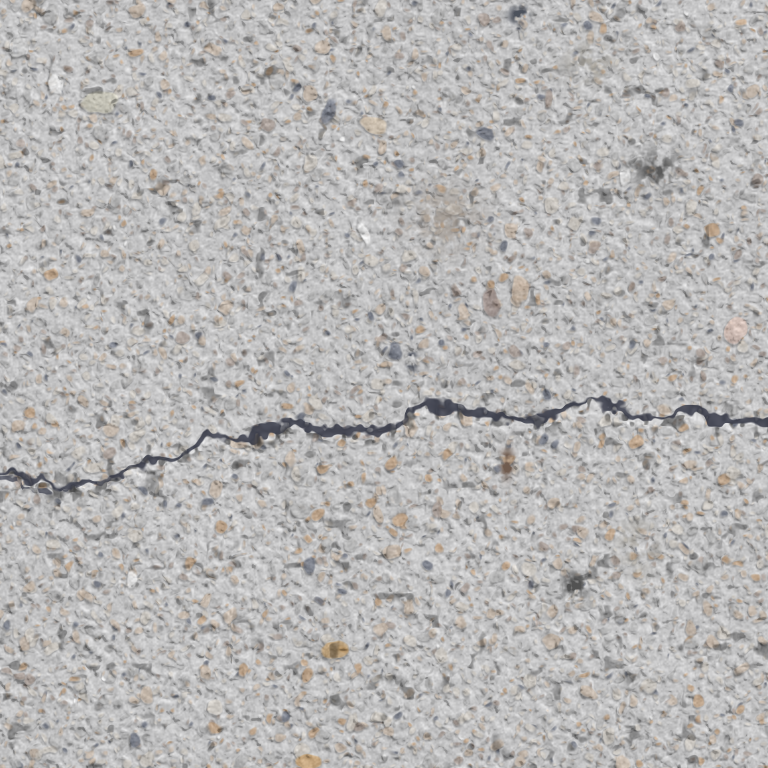
Give the GLSL for this texture, as a three.js fragment shader.

```glsl
varying vec2 vUv;

float hash(vec2 p) {
  return fract(sin(dot(p, vec2(127.1, 311.7))) * 43758.5453);
}

float noise(vec2 p) {
  vec2 i = floor(p), f = fract(p);
  f = f * f * (3.0 - 2.0 * f);
  return mix(mix(hash(i), hash(i + vec2(1.0, 0.0)), f.x),
             mix(hash(i + vec2(0.0, 1.0)), hash(i + 1.0), f.x), f.y);
}

float grit(vec2 p) {
  return 0.5 * noise(p * 85.0) + 0.32 * noise(p * 165.0 + 7.0) + 0.18 * noise(p * 320.0 + 19.0);
}

// Coverage of a rotated, slightly squared ellipse
float ellipse(vec2 p, vec2 radius, float angle, float soft) {
  float c = cos(angle), s = sin(angle);
  vec2 q = abs(vec2(c * p.x + s * p.y, c * p.y - s * p.x)) / radius;
  float d = pow(pow(q.x, 2.4) + pow(q.y, 2.4), 1.0 / 2.4) - 1.0;
  return 1.0 - smoothstep(-soft, soft, d * min(radius.x, radius.y));
}

vec3 stoneColor(float pick, float warmth) {
  vec3 c = mix(vec3(0.71), vec3(0.81, 0.79, 0.76), step(0.28, pick));
  c = mix(c, vec3(0.77, 0.71, 0.65), step(0.58 - warmth, pick));
  c = mix(c, vec3(0.64, 0.59, 0.56), step(0.78, pick));
  c = mix(c, vec3(0.74, 0.62, 0.50), step(0.89 - warmth * 0.3, pick));
  c = mix(c, vec3(0.42, 0.44, 0.49), step(0.93, pick));
  return mix(c, vec3(0.94), step(0.985, pick));
}

void stone(inout vec3 col, vec2 p, vec2 radius, float angle, vec3 tint) {
  float shade = ellipse(p + vec2(0.001, 0.002), radius * 1.08, angle, 0.002);
  float body = ellipse(p, radius, angle, 0.0015);
  col *= 1.0 - 0.22 * shade * (1.0 - body);
  col = mix(col, tint * (0.98 + 3.0 * p.y), body * 0.8);
}

// Jittered grid of pebbles
void scatter(inout vec3 col, vec2 p, float cells, float density, float warmth) {
  for (int k = 0; k < 9; k++) {
    vec2 id = floor(p * cells) + vec2(mod(float(k), 3.0), floor(float(k) / 3.0)) - 1.0;
    vec2 seed = id + cells * 3.7;
    if (hash(seed) > density) continue;
    vec2 center = (id + vec2(hash(seed + 11.3), hash(seed + 23.9))) / cells;
    float size = mix(0.15, 0.34, hash(seed + 31.1)) / cells;
    vec2 radius = size * vec2(1.15, mix(0.55, 1.0, hash(seed + 47.7)));
    stone(col, p - center, radius, 6.28 * hash(seed + 59.2), stoneColor(hash(seed + 71.4), warmth));
  }
}

void stain(inout vec3 col, vec2 p, vec2 radius, vec3 tint, float strength) {
  vec2 q = p / radius;
  float blotch = exp(-dot(q, q)) * smoothstep(0.3, 0.65, grit(vUv + 3.0));
  col = mix(col, tint, min(blotch * strength, 1.0));
}

float bend(float x, float start, float end, float rise) {
  return rise * smoothstep(start, end, x);
}

float crackHeight(float x) {
  float y = 0.388 + bend(x, 0.0, 0.08, -0.020) + bend(x, 0.10, 0.21, 0.030);
  y += bend(x, 0.21, 0.28, 0.034) + bend(x, 0.32, 0.38, 0.018) + bend(x, 0.38, 0.42, -0.013);
  y += bend(x, 0.49, 0.555, 0.033) + bend(x, 0.57, 0.69, -0.020) + bend(x, 0.70, 0.752, 0.026);
  return y + bend(x, 0.77, 0.86, -0.022) + bend(x, 0.86, 0.893, 0.012) + bend(x, 0.90, 0.935, -0.014);
}

void main() {
  vec2 uv = vUv;
  vec2 p = uv + 0.005 * (vec2(noise(uv * 95.0), noise(uv * 95.0 + 40.0)) - 0.5);
  float gap = uv.y - crackHeight(uv.x);
  float below = smoothstep(0.02, -0.08, gap);

  // Cement and embedded pebbles
  vec3 col = vec3(0.770, 0.770, 0.773) + 0.03 * (noise(uv * 7.0) - 0.5);
  scatter(col, p, 110.0, 0.50, 0.0);
  scatter(col, p, 62.0, 0.42, 0.08 * below);
  scatter(col, p, 36.0, 0.25 + 0.12 * below, 0.12 * below);

  // Larger single stones
  stone(col, p - vec2(0.130, 0.867), vec2(0.023, 0.014), 0.1, vec3(0.79, 0.78, 0.72));
  stone(col, p - vec2(0.024, 0.938), vec2(0.013, 0.012), 0.0, vec3(0.81));
  stone(col, p - vec2(0.073, 0.890), vec2(0.009, 0.013), 0.2, vec3(0.93));
  stone(col, p - vec2(0.488, 0.837), vec2(0.017, 0.011), -0.3, vec3(0.79, 0.73, 0.65));
  stone(col, p - vec2(0.429, 0.855), vec2(0.008, 0.016), -0.3, vec3(0.45, 0.47, 0.52));
  stone(col, p - vec2(0.640, 0.606), vec2(0.010, 0.017), 0.3, vec3(0.61, 0.55, 0.53));
  stone(col, p - vec2(0.677, 0.623), vec2(0.011, 0.017), -0.1, vec3(0.78, 0.71, 0.64));
  stone(col, p - vec2(0.958, 0.570), vec2(0.014, 0.017), -0.5, vec3(0.84, 0.75, 0.71));
  stone(col, p - vec2(0.436, 0.153), vec2(0.017, 0.011), 0.1, vec3(0.73, 0.60, 0.42));
  stone(col, p - vec2(0.402, 0.008), vec2(0.017, 0.010), 0.0, vec3(0.77, 0.62, 0.43));
  stone(col, p - vec2(0.475, 0.695), vec2(0.006, 0.015), 0.4, vec3(0.96));
  stone(col, p - vec2(0.814, 0.771), vec2(0.006, 0.010), 0.0, vec3(0.98));

  // Raking light, fine grain and small pits
  float relief = grit(p) - grit(p + vec2(0.0022, 0.0034));
  col += 0.32 * relief + 0.07 * (noise(uv * 390.0) - 0.5);
  col *= 1.0 - 0.2 * smoothstep(0.13, 0.3, -relief);
  float pit = smoothstep(0.72, 0.9, noise(p * vec2(62.0, 76.0) + 90.0));
  col *= 1.0 - 0.3 * pit * smoothstep(0.35, 0.65, noise(p * 120.0 + 15.0));

  // Weathered blotches and holes
  stain(col, uv - vec2(0.855, 0.780), vec2(0.030, 0.023), vec3(0.35), 1.1);
  stain(col, uv - vec2(0.580, 0.715), vec2(0.045, 0.038), vec3(0.60, 0.56, 0.52), 0.7);
  stain(col, uv - vec2(0.768, 0.918), vec2(0.033, 0.025), vec3(0.59, 0.57, 0.53), 0.7);
  stain(col, uv - vec2(0.748, 0.235), vec2(0.014, 0.017), vec3(0.32), 1.6);
  stain(col, uv - vec2(0.830, 0.290), vec2(0.025, 0.035), vec3(0.60, 0.58, 0.54), 0.6);
  stain(col, p - vec2(0.536, 0.531), vec2(0.007, 0.010), vec3(0.22, 0.24, 0.29), 1.8);
  stain(col, p - vec2(0.676, 0.980), vec2(0.012, 0.012), vec3(0.30, 0.32, 0.36), 1.5);
  stain(col, p - vec2(0.660, 0.397), vec2(0.008, 0.017), vec3(0.44, 0.36, 0.31), 1.5);

  // Crumbled lower lip, then the ragged opening
  gap += 0.013 * (noise(uv * 52.0) - 0.5) + 0.009 * (noise(uv * 130.0 + 5.0) - 0.5);
  float crumbs = noise(p * 125.0 + 33.0);
  float lip = smoothstep(-0.024, -0.008, gap) * smoothstep(0.004, -0.004, gap);
  col *= 1.0 + lip * mix(-0.40, 0.07, smoothstep(0.2, 0.5, crumbs));
  float halfWidth = 0.0012 + 0.0075 * noise(vec2(uv.x * 30.0, 9.0));
  float opening = 1.0 - smoothstep(-0.0018, 0.0018, abs(gap) - halfWidth);
  float branch = 1.0 - smoothstep(0.002, 0.005, abs(gap + 0.016 * noise(vec2(uv.x * 35.0, 4.0))));
  branch *= smoothstep(0.18, 0.10, uv.x) * smoothstep(0.3, 0.5, crumbs);
  float dark = max(opening * mix(0.6, 0.95, smoothstep(0.1, 0.35, crumbs)), branch * 0.8);
  col = mix(col, vec3(0.19, 0.20, 0.25) + 0.12 * crumbs, dark);
  gl_FragColor = vec4(clamp(col, 0.0, 1.0), 1.0);
}
```
